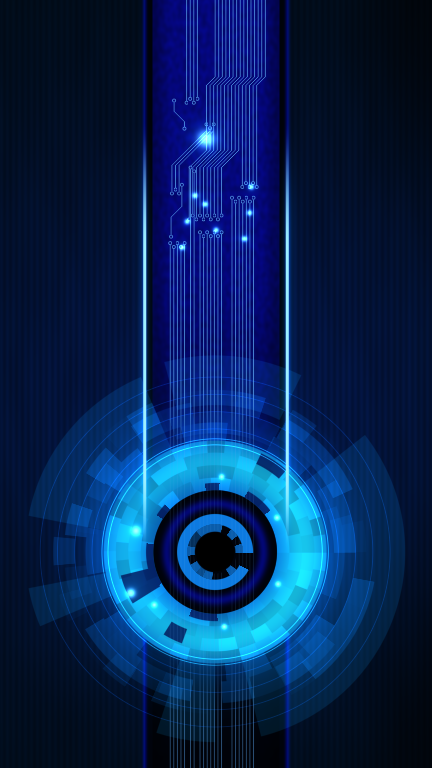
Give the GLSL for this background, as a WebGL 1 fragment shader.

```glsl
precision highp float;
uniform vec2 u_resolution;

const float TAU = 6.28319;
const vec2 HUB = vec2(.498, .5);
float px;

float hash(vec2 p) {
  p = fract(p * vec2(.1031, .1137));
  p += dot(p, p.yx + 33.33);
  return fract((p.x + p.y) * p.x * 97.3);
}

float gradDot(vec2 cell, vec2 f, vec2 corner) {
  float a = TAU * hash(cell + corner);
  return dot(vec2(cos(a), sin(a)), f - corner);
}

float gradientNoise(vec2 p) {
  vec2 i = floor(p), f = fract(p), u = f * f * (3. - 2. * f), e = vec2(0, 1);
  return mix(mix(gradDot(i, f, e.xx), gradDot(i, f, e.yx), u.x),
             mix(gradDot(i, f, e.xy), gradDot(i, f, e.yy), u.x), u.y);
}

float bell(float x) { return exp(-x * x); }

// Soft-edged fill: 1 where d < 0
float fill(float d) { return 1. - smoothstep(-px, px, d); }

float annulus(float r, float inner, float outer) {
  return fill(max(inner - r, r - outer));
}

float hairline(float r, float radius) { return fill(abs(r - radius) - .0008); }

// Wedge around the angle mid, both in degrees
float wedge(float r, float a, float mid, float halfSpan) {
  float d = abs(mod(a - radians(mid) + TAU * 1.5, TAU) - TAU * .5);
  return fill((d - radians(halfSpan)) * r);
}

// Random value per sector, blended at the seams
float sectors(float r, float a, float count, float seed) {
  float t = fract(a / TAU) * count, i = floor(t);
  float seam = clamp(2. * px * count / (TAU * max(r, .01)), .01, 1.);
  return mix(hash(vec2(i, seed)), hash(vec2(mod(i + 1., count), seed)),
             smoothstep(1. - seam, 1., fract(t)));
}

// Bends a trace sideways at 45 degrees below the height top
vec2 bend(vec2 p, float top, float shift) {
  return p + vec2(sign(shift) * clamp(top - p.y, 0., abs(shift)), 0);
}

// Parallel traces with staggered ring-shaped pads at their ends
float bundle(vec2 p, float x0, float count, float bottom, float top) {
  float k = clamp(floor((p.x - x0) / .0083 + .5), 0., count - 1.);
  float x = abs(p.x - x0 - k * .0083), stagger = .009 * mod(k, 2.);
  float low = p.y - bottom - stagger, high = p.y - top + stagger;
  float line = fill(max(x - .0008, max(.004 - low, high + .004)));
  float pad = length(vec2(x, min(abs(low), abs(high))));
  return max(line, fill(abs(pad - .0035) - .0008));
}

float circuit(vec2 p) {
  vec2 q = bend(p, 1.6, .02);
  float c = bundle(q, .581, 5., 1.345, 1.9);
  c = max(c, bundle(bend(q, 1.43, .04), .498, 10., 1.27, 1.9));
  c = max(c, bundle(bend(p, 1.475, .08), .478, 3., 1.33, 1.49));
  c = max(c, bundle(bend(p, 1.3, .025), .421, 1., 1.23, 1.35));
  c = max(c, bundle(bend(p, 1.52, -.024), .403, 1., 1.48, 1.545));
  c = max(c, bundle(p, .432, 4., 1.54, 1.9));
  c = max(c, bundle(p, .394, 5., -.1, 1.215));
  c = max(c, bundle(p, .441, 2., -.1, 1.39));
  c = max(c, bundle(p, .463, 7., -.1, 1.24));
  return max(c, bundle(p, .537, 7., -.1, 1.32));
}

vec3 spark(vec2 p, vec2 center, float size) {
  float d = length(p - center) / size;
  return vec3(.6, .95, 1) * bell(d) + vec3(0, .4, .65) * exp(-d * .9);
}

void main() {
  px = .75 / u_resolution.x;
  vec2 p = gl_FragCoord.xy / u_resolution.x, c = p - HUB;
  float r = length(c), a = atan(c.y, c.x), side = abs(p.x - .5);

  // Striped navy backdrop
  float lit = bell((p.y - .85) / .65) * (1. - .8 * side);
  vec3 col = mix(vec3(.004, .045, .085), vec3(.012, .085, .29), lit);
  col *= .96 + .12 * sin(p.x * TAU * 72.) + .15 * gradientNoise(p * vec2(30, 5));
  col *= 1. - .55 * smoothstep(.75, 1., p.x) * smoothstep(.2, .9, abs(p.y - .9));

  // Central blue board between black margins
  vec3 board = mix(vec3(0, .006, .03), vec3(.015, .025, .5), smoothstep(.4, 1.2, p.y));
  board *= .95 + .25 * gradientNoise(p * vec2(90, 60));
  board *= 1. - .35 * smoothstep(.1, .147, side);
  col = mix(col, vec3(0, .01, .04), fill(side - .165));
  col = mix(col, board, fill(side - .147));
  col += vec3(0, .01, .34) * bell((side - .165) / .005);

  // Translucent outer wedges and hairline circles
  float fan = max(wedge(r, a, 141., 28.), wedge(r, a, -19., 57.));
  fan = max(fan, max(wedge(r, a, 197., 6.), wedge(r, a, 261., 9.)));
  fan *= annulus(r, .255, .44);
  fan = max(fan, wedge(r, a, 84.5, 20.5) * annulus(r, .34, .455));
  col += vec3(.005, .08, .12) * fan + vec3(0, .16, .36) * exp(-max(r - .25, 0.) * 19.);

  // Bright ring colour, hottest along its middle
  float heat = bell((r - .205) / .055) * (.85 + .15 * cos(a + .4));
  vec3 ring = mix(vec3(.02, .4, .85), vec3(.1, .85, 1), heat);
  for (int i = 0; i < 4; i++) {
    float k = float(i), outer = .25 + .025 * k, inner = .143 + .029 * k;
    float s = smoothstep(.35, .9, sectors(r, a, 17. + 6. * k, k + 3.));
    col += vec3(.005, .09, .17) * s * annulus(r, outer, outer + .05);
    col += vec3(.01, .1, .25) * hairline(r, .285 + .04 * k);
    s = sectors(r, a, 23. + 5. * k, k + 11.);
    ring *= 1. + (.35 * s - .2) * annulus(r, inner, inner + .029);
  }
  float gaps = wedge(r, a, 57., 8.) * annulus(r, .225, .252);
  gaps = max(gaps, wedge(r, a, 203., 9.) * annulus(r, .15, .225));
  gaps = max(gaps, wedge(r, a, 244., 6.) * annulus(r, .19, .225));
  gaps = max(gaps, step(.75, sectors(r, a, 29., 21.)) * annulus(r, .143, .16));
  ring = mix(ring, vec3(.01, .06, .32), gaps * .8);
  col = mix(col, ring, annulus(r, .143, .258) * .96);
  col += vec3(.1, .5, .6) * (hairline(r, .262) + hairline(r, .248));

  // Dark hub with a blue halo and a broken inner ring
  vec3 hub = vec3(0, .008, .035) + vec3(.01, .02, .42) * bell((r - .112) / .012);
  float broken = smoothstep(.1, .2, sectors(r, a, 13., 5.)) * annulus(r, .064, .088);
  float thin = smoothstep(.3, .45, sectors(r, a, 19., 8.)) * annulus(r, .047, .069);
  hub = mix(hub, vec3(.05, .48, .88), max(broken, thin * .75));
  col = mix(col, hub * fill(.045 - r), fill(r - .143));

  // Circuit traces, fainter across the rings
  float dim = mix(.15, .9, smoothstep(.68, .9, p.y)) + .4 - .4 * smoothstep(.1, .26, p.y);
  col = mix(col, vec3(.36, .66, .95), circuit(p) * min(dim, 1.) * fill(.05 - r));

  // Glowing side rails
  float rail = abs(side - .165);
  float span = smoothstep(.5, .68, p.y) * (1. - smoothstep(1.2, 1.5, p.y));
  col += vec3(0, .25, .42) * exp(-rail * 150.) * span;
  col = mix(col, vec3(.62, .94, 1), fill(rail - .0035) * span);

  // Sparks on the board and around the ring
  col += spark(p, vec2(.477, 1.456), .017) + spark(p, vec2(.303, .405), .009);
  for (int i = 0; i < 8; i++) {
    float k = float(i), turn = radians(165. + 56. * k);
    col += spark(p, vec2(.5 + .082 * cos(2.2 * k), 1.345 - .02 * k), .0055);
    vec2 onRing = HUB + (.176 - .014 * cos(turn)) * vec2(cos(turn), sin(turn));
    if (i < 6) col += spark(p, onRing, i == 0 ? .009 : .005);
  }
  gl_FragColor = vec4(clamp(col, 0., 1.), 1);
}
```
